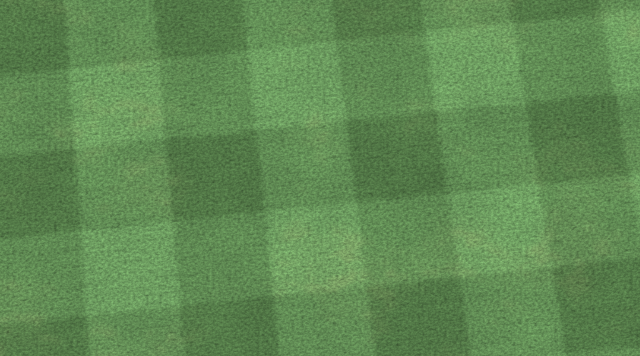
Give the GLSL for this texture, as a WebGL 1 fragment shader.

```glsl
precision highp float;
// Mown lawn: a slightly tilted check of light and dark stripes with grain and dry patches.
uniform vec2 u_resolution;

#define DARK_GRASS vec3(0.325, 0.475, 0.280)
#define LIGHT_GRASS vec3(0.430, 0.618, 0.378)
#define DRY_GRASS vec3(0.530, 0.635, 0.400)
#define ROW_TILT 0.1025
#define COLUMN_WEIGHT 0.53
#define EDGE_SOFTNESS 0.045
#define EDGE_WOBBLE 0.035
#define GRAIN_SCALE 150.0
#define GRAIN_STRENGTH 0.24
#define WEAR_STRENGTH 0.55

const float PI = 3.14159265;

// Random gradient direction for a lattice point
vec2 gradientAt(vec2 cell) {
  vec3 h = fract(cell.xyx * vec3(0.1031, 0.1030, 0.0973));
  h += dot(h, h.yzx + 33.33);
  float angle = 2.0 * PI * fract((h.x + h.y) * h.z);
  return vec2(cos(angle), sin(angle));
}

float gradientNoise(vec2 p) {
  vec2 i = floor(p);
  vec2 f = p - i;
  vec2 u = f * f * f * (f * (f * 6.0 - 15.0) + 10.0);
  vec2 e = vec2(1.0, 0.0);
  float low = mix(dot(gradientAt(i), f), dot(gradientAt(i + e), f - e), u.x);
  float high = mix(dot(gradientAt(i + e.yx), f - e.yx),
                   dot(gradientAt(i + e.xx), f - e.xx), u.x);
  return mix(low, high, u.y);
}

float fbm(vec2 p) {
  float sum = 0.0;
  float amplitude = 1.0;
  for (int octave = 0; octave < 5; octave++) {
    sum += amplitude * gradientNoise(p);
    p = mat2(1.6, 1.2, -1.2, 1.6) * p + 17.3;
    amplitude *= 0.55;
  }
  return sum;
}

// 1 on even stripes, 0 on odd ones, with soft edges
float stripe(float position) {
  return smoothstep(-EDGE_SOFTNESS, EDGE_SOFTNESS, sin(PI * position) / PI);
}

// Column and row coordinates of the check, widening toward the bottom
vec2 checkPosition(vec2 p) {
  float column = (p.x - mix(0.251, 0.181, p.y)) / mix(0.268, 0.250, p.y);
  float v = p.y - ROW_TILT * p.x;
  float row = (v - 0.089) * (4.1 + 0.25 * v);
  return vec2(column, row);
}

void main() {
  vec2 p = gl_FragCoord.xy / u_resolution.y;

  // Mown check with ragged edges
  vec2 ragged = vec2(gradientNoise(p * 38.0), gradientNoise(p * 38.0 + 51.7));
  vec2 check = checkPosition(p) + EDGE_WOBBLE * ragged;
  float light = mix(stripe(check.y), stripe(check.x), COLUMN_WEIGHT);

  // Broad tone changes and faint streaks along the rows
  vec2 along = vec2(p.x, p.y - ROW_TILT * p.x);
  float tone = 0.07 * fbm(p * 5.0 + 8.1);
  tone += 0.05 * gradientNoise(along * vec2(7.0, 65.0));
  vec3 color = mix(DARK_GRASS, LIGHT_GRASS, light) * (1.0 + tone);

  // Dry patches: broken blotches, stronger where the grass is light
  float region = smoothstep(-0.05, 0.55, fbm(p * vec2(3.2, 4.2) + 23.4));
  float blotch = smoothstep(-0.15, 0.60, fbm(along * vec2(11.0, 18.0) + 4.7));
  float wear = region * (0.25 + 0.75 * blotch);
  vec3 dry = mix(color * vec3(1.22, 1.07, 1.12), DRY_GRASS, 0.25 + 0.5 * light);
  color = mix(color, dry, WEAR_STRENGTH * wear);

  // Blade grain and small dark flecks
  vec2 blades = along * vec2(0.75, 1.0) * GRAIN_SCALE;
  float grain = gradientNoise(blades) + 0.6 * gradientNoise(blades * 1.9 + 31.0);
  float fleck = smoothstep(0.15, 0.55, gradientNoise(blades * 0.6 + 77.0));
  color *= 1.0 + GRAIN_STRENGTH * (grain - 0.45 * fleck);

  gl_FragColor = vec4(clamp(color, 0.0, 1.0), 1.0);
}
```
